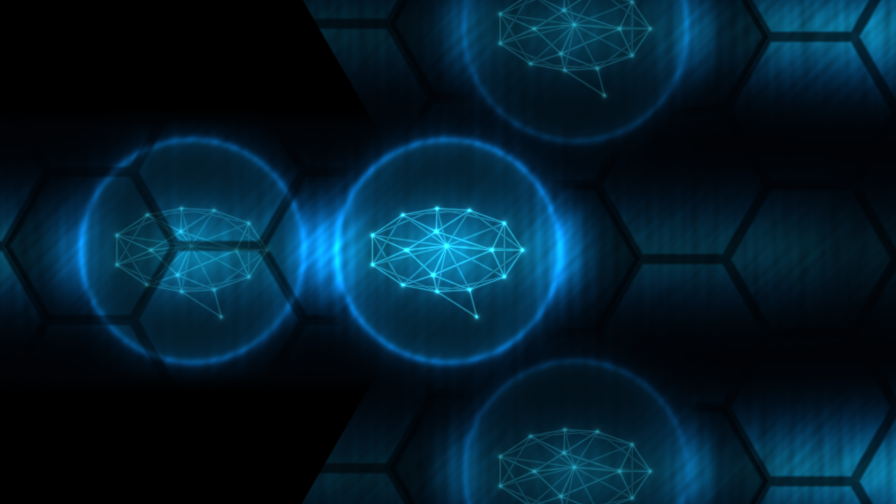
Give the GLSL for this background, as a WebGL 1 fragment shader.

```glsl
precision highp float;
// Glowing rings on a triangular lattice, each holding a web of linked nodes,
// over honeycomb panels lit by horizontal bands of blue light.
// Lengths are in canvas heights; light is summed and then cut by a dark wedge.
uniform vec2 u_resolution;

const float TAU = 6.2831853;
const vec2 MAIN_CENTER = vec2(0.889, 0.502);
const float PITCH = 0.507;          // distance between ring centers
const float ROW_STEP = 0.439;       // distance between light bands
const float RING_RADIUS = 0.222;
const float HEX_HEIGHT = 0.294;
const vec2 HEX_LEFT = vec2(0.688, 0.512);
const vec2 HEX_RIGHT = vec2(1.609, 0.486);
const float HEX_SPLIT = 1.03;       // where the two honeycombs meet
const float BAND_WIDTH = 0.105;
const vec2 WEB_SIZE = vec2(0.154, 0.083);
const vec2 WEB_OFFSET = vec2(-0.006, 0.002);
const vec2 HUB = vec2(0.003, 0.008);
const vec2 TAIL = vec2(0.063, -0.133);
const float LINE_WIDTH = 0.0021;
const vec3 NIGHT = vec3(0.003, 0.010, 0.022);
const vec3 TEAL = vec3(0.04, 0.54, 0.72);
const vec3 BLUE = vec3(0.02, 0.44, 0.78);
const vec3 WEB_COLOR = vec3(0.22, 0.72, 0.75);

float gauss(float x, float width) { return exp(-x * x / (width * width)); }

vec2 gradient(vec2 c) {
  float a = TAU * fract(sin(dot(c, vec2(127.1, 311.7))) * 43758.5);
  return vec2(cos(a), sin(a));
}

float noise(vec2 p) {
  vec2 i = floor(p), f = fract(p), u = f * f * (3.0 - 2.0 * f);
  vec2 e = vec2(1.0, 0.0);
  float low = mix(dot(gradient(i), f), dot(gradient(i + e), f - e), u.x);
  float high = mix(dot(gradient(i + e.yx), f - e.yx),
                   dot(gradient(i + 1.0), f - 1.0), u.x);
  return mix(low, high, u.y);
}

// Offset from the center of the nearest flat-topped hexagon
vec2 hexLocal(vec2 p) {
  vec2 s = HEX_HEIGHT * vec2(1.7320508, 1.0);
  vec2 a = mod(p + 0.5 * s, s) - 0.5 * s;
  vec2 b = mod(p, s) - 0.5 * s;
  return dot(a, a) < dot(b, b) ? a : b;
}

// Web: an uneven oval of nodes, four inner nodes, a hub and a tail
vec2 outerNode(float i) {
  float a = i * TAU / 11.0;
  a += 0.14 * sin(2.0 * a);
  return WEB_SIZE * vec2(cos(a), sin(a));
}

vec2 innerNode(float i) {
  float a = i * TAU / 4.0;
  a += 0.25 * sin(a);
  return WEB_SIZE * (0.55 + 0.1 * cos(a + 1.0)) * vec2(cos(a), sin(a));
}

float link(vec2 p, vec2 a, vec2 b) {
  vec2 ab = b - a;
  float t = clamp(dot(p - a, ab) / dot(ab, ab), 0.0, 1.0);
  return gauss(length(p - a - ab * t), LINE_WIDTH);
}

float node(vec2 p, vec2 c) {
  float d = length(p - c);
  return gauss(d, 0.0045) + 0.2 * gauss(d, 0.012);
}

float web(vec2 p) {
  float lines = max(link(p, TAIL, outerNode(8.0)), link(p, TAIL, outerNode(9.0)));
  float dots = node(p, TAIL) + node(p, HUB);
  for (int k = 0; k < 11; k++) {
    float i = float(k);
    vec2 a = outerNode(i), b = innerNode(floor(i * 4.0 / 11.0 + 0.5));
    lines = max(lines, max(link(p, a, outerNode(i + 1.0)), link(p, a, b)));
    lines = max(lines, 0.7 * max(link(p, a, HUB), link(p, a, outerNode(i + 2.0))));
    dots += node(p, a);
  }
  for (int k = 0; k < 4; k++) {
    vec2 a = innerNode(float(k));
    lines = max(lines, max(link(p, a, innerNode(float(k) + 1.0)), link(p, a, HUB)));
    dots += node(p, a);
  }
  return 0.38 * lines + 0.65 * dots;
}

void main() {
  vec2 p = gl_FragCoord.xy / u_resolution.y;
  vec2 rel = p - MAIN_CENTER;
  float row = floor(rel.y / ROW_STEP + 0.5);
  float rowY = rel.y - row * ROW_STEP;
  float streaks = 1.0 + 0.35 * noise(p * vec2(65.0, 5.0))
                + 0.25 * noise(vec2(p.x + p.y, p.x - p.y) * vec2(6.0, 60.0));

  // Rings: one in the middle and three around it, 120 degrees apart
  vec3 ringLight = vec3(0.0);
  float panelShow = 1.0;
  for (int k = 0; k < 4; k++) {
    float i = float(k), a = TAU * (i / 3.0 + 1.0 / 6.0);
    vec2 q = rel - (k == 0 ? vec2(0.0) : PITCH * vec2(cos(a), sin(a)));
    float power = k == 0 ? 1.0 : (k == 1 ? 0.8 : 0.42);
    float r = length(q), d = r - RING_RADIUS;
    float inside = smoothstep(0.006, -0.006, d);
    float rim = 0.34 * gauss(d, 0.008) + 0.30 * exp(-abs(d) / 0.027);
    float flare = 0.42 * gauss(abs(q.x) - RING_RADIUS - 0.015, 0.055) * gauss(q.y, 0.085);
    ringLight += power * BLUE * (rim + flare) * streaks;
    ringLight += power * TEAL * (inside * 0.17 + 0.4 * gauss(r, 0.075));
    if (k != 1) panelShow *= smoothstep(RING_RADIUS * 1.05, RING_RADIUS * 1.35, r);
    if (d < 0.0) ringLight += WEB_COLOR * web(q - WEB_OFFSET) * (k == 0 ? 1.0 : 0.5);
  }

  // Bands: the middle one fades to the right, the others grow
  float middle = mix(0.46, 0.30, smoothstep(0.95, 1.3, p.x))
               - 0.16 * smoothstep(1.45, 1.75, p.x);
  float outer = mix(0.22, 0.78, smoothstep(1.2, 1.78, p.x));
  float band = (row == 0.0 ? middle : outer) * gauss(rowY, BAND_WIDTH);

  // Honeycomb panels: dark seams, and dim cells centered on a band
  vec2 g = hexLocal(p - (p.x < HEX_SPLIT ? HEX_LEFT : HEX_RIGHT));
  vec2 cell = p - g, ag = abs(g);
  float seamDist = 0.5 * HEX_HEIGHT - max(ag.y, dot(ag, vec2(0.8660254, 0.5)));
  float seam = 1.0 - smoothstep(0.006, 0.014, seamDist);
  float centered = step(abs(cell.y - MAIN_CENTER.y - row * ROW_STEP), 0.05);
  float shade = 1.0 - 0.6 * centered * step(cell.x, 1.45);
  float panel = mix(1.0, shade * (1.0 - 0.65 * seam), panelShow);

  vec3 color = NIGHT + mix(BLUE, TEAL, gauss(rowY, 0.08)) * band * panel * streaks;
  color += ringLight * mix(1.0, 1.0 - 0.45 * seam, panelShow);

  // Black wedge on the left, above and below the middle band
  float wedgeX = 0.741 - 0.577 * (abs(rel.y) - 0.255);
  float wedge = smoothstep(0.003, -0.003, p.x - wedgeX) * smoothstep(0.23, 0.29, abs(rel.y));
  gl_FragColor = vec4(color * (1.0 - wedge), 1.0);
}
```
